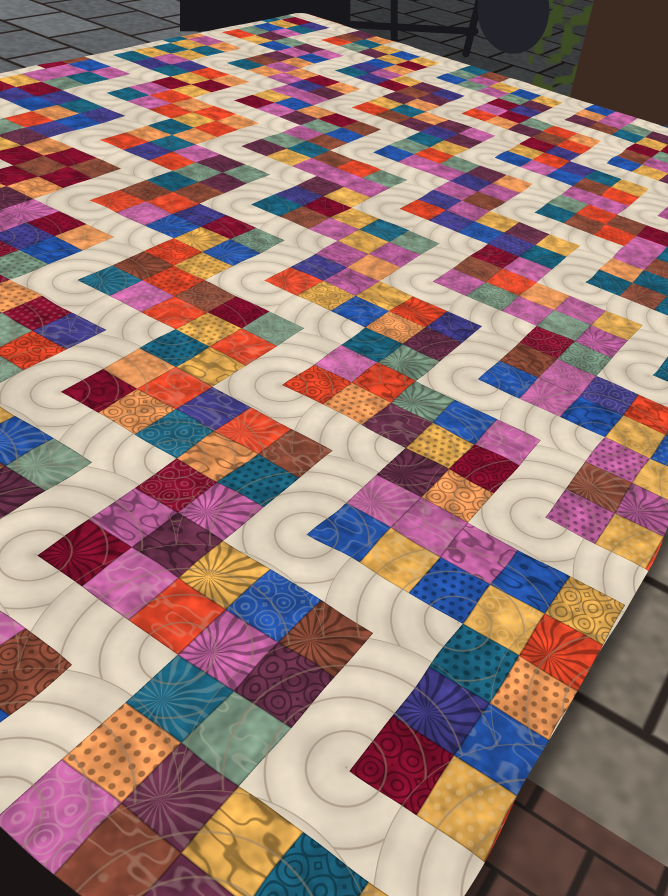
Give the GLSL for this pattern, as a WebGL 2 fragment shader.

```glsl
#version 300 es
precision highp float;
// Zigzag patchwork quilt of batik squares and cream strips, lying in perspective on a patio.

uniform vec2 u_resolution;
out vec4 fragColor;

// Columns map quilt axes (across, away, origin) to homogeneous canvas-height units.
const mat3 QUILT_TO_CANVAS = mat3(0.4405, 0.0742, 0.111,
                                  0.0585, 0.4195, 0.3165,
                                 -0.0065, 0.082, 1.0);
const vec2 QUILT_MIN = vec2(-18.4, -3.0);   // quilt edges, in patches
const vec2 QUILT_MAX = vec2(8.0, 30.0);
const float CORNER = 0.5;
const float BLOCK = 3.0;                    // patches per block side
const float SEAM = 0.025;
const float FAN_RADIUS = 2.1;               // stitched fans
const float FAN_RINGS = 4.0;
const float STITCH = 0.022;
const int SAMPLES = 3;                      // antialiasing grid side

const vec3 CREAM = vec3(0.86, 0.81, 0.73);
const vec3 THREAD = vec3(0.58, 0.50, 0.41);
const vec3 STONE = vec3(0.50, 0.46, 0.41);
const vec3 SLATE = vec3(0.40, 0.41, 0.42);
const vec3 BRICK = vec3(0.35, 0.25, 0.22);
const vec3 JOINT = vec3(0.17, 0.14, 0.13);
const vec3 IRON = vec3(0.09, 0.09, 0.11);
const vec3 WOOD = vec3(0.24, 0.17, 0.13);
const vec3 LEAF = vec3(0.24, 0.30, 0.14);
// Even and odd entries go to alternating patches, so neighbours always differ.
const vec3 BATIK[12] = vec3[12](
    vec3(0.49, 0.06, 0.17), vec3(0.88, 0.57, 0.34),
    vec3(0.14, 0.31, 0.62), vec3(0.74, 0.38, 0.61),
    vec3(0.86, 0.27, 0.16), vec3(0.46, 0.56, 0.48),
    vec3(0.38, 0.18, 0.27), vec3(0.85, 0.64, 0.31),
    vec3(0.11, 0.37, 0.47), vec3(0.52, 0.28, 0.21),
    vec3(0.70, 0.36, 0.58), vec3(0.25, 0.23, 0.50));

float hash(vec2 p) { return fract(sin(dot(p, vec2(127.1, 311.7))) * 43758.5); }

float noise(vec2 p) {
    vec2 i = floor(p), f = fract(p);
    f = f * f * (3.0 - 2.0 * f);
    return mix(mix(hash(i), hash(i + vec2(1, 0)), f.x),
               mix(hash(i + vec2(0, 1)), hash(i + vec2(1, 1)), f.x), f.y);
}

float segment(vec2 p, vec2 a, vec2 b) {
    vec2 d = b - a;
    return length(p - a - d * clamp(dot(p - a, d) / dot(d, d), 0.0, 1.0));
}

float box(vec2 p, vec2 halfSize) {
    vec2 d = abs(p) - halfSize;
    return length(max(d, 0.0)) + min(max(d.x, d.y), 0.0);
}

// Distance from the nearest grid line of a unit grid
float gridLine(vec2 p) {
    vec2 d = 0.5 - abs(fract(p) - 0.5);
    return min(d.x, d.y);
}

// Printed figure of one patch: dots, scrolls, sunburst or veins
float motif(vec2 p, vec2 cell) {
    float kind = 4.0 * hash(cell + 17.0);
    vec2 f = p - cell;
    if (kind < 0.8) {
        vec2 g = f * 6.0 + vec2(0.5 * mod(floor(f.y * 6.0), 2.0), 0.0);
        return 1.0 - smoothstep(0.2, 0.32, length(fract(g) - 0.5));
    }
    if (kind < 1.7)
        return smoothstep(0.3, 0.9, sin(26.0 * length(fract(f * 2.5) - 0.5) + 5.0 * noise(p * 5.0)));
    if (kind < 2.6) {
        vec2 ray = f - vec2(0.35, 0.3);
        return smoothstep(0.2, 0.8, sin(18.0 * atan(ray.y, ray.x) + 4.0 * noise(p * 4.0)));
    }
    return 1.0 - smoothstep(0.03, 0.12, abs(noise(p * vec2(4.0, 7.0)) - 0.5));
}

// Cream strip on one side of each block; the side turns from block to block
bool isCream(vec2 p) {
    vec2 q = (p + vec2(0, 1)) / BLOCK;
    vec2 id = floor(q), local = fract(q) * BLOCK;
    return mod(id.x + id.y, 2.0) < 0.5 ? local.y < 1.0 : local.x >= 2.0;
}

// Distance along the rings of overlapping fans, in ring widths
float fanRings(vec2 p) {
    vec2 q = vec2(p.x + p.y, p.y - p.x) * 0.7071 / FAN_RADIUS;
    for (int i = -1; i <= 1; i++) {
        float row = floor(q.y) + float(i);
        float shift = mod(row, 2.0);
        vec2 centre = vec2(2.0 * floor((q.x - shift) * 0.5 + 0.5) + shift, row);
        float d = length(q - centre);
        if (d < 1.0) return d * FAN_RINGS;
    }
    return 0.0;
}

vec3 quilt(vec2 p, float detail) {
    vec2 warped = p + 0.07 * (vec2(noise(p * 1.3), noise(p * 1.3 + 40.0)) - 0.5);
    vec2 cell = floor(warped);
    float mottle = noise(p * 4.0) * 0.6 + noise(p * 11.0) * 0.4;
    vec3 color = CREAM * (0.97 + 0.06 * mottle);
    if (!isCream(warped)) {
        int index = 2 * int(6.0 * hash(cell)) + int(mod(cell.x + cell.y, 2.0));
        vec3 dye = BATIK[index];
        vec3 accent = hash(cell + 5.0) < 0.6 ? mix(dye, CREAM, 0.4) : dye * 0.45;
        color = mix(dye * (0.75 + 0.5 * mottle), accent, 0.6 * detail * motif(warped, cell));
        color *= 1.0 - 0.35 * detail * (1.0 - smoothstep(0.0, SEAM, gridLine(warped)));
    }
    // Stitched rings, padding and soft creases
    float ring = fanRings(p);
    float toStitch = (0.5 - abs(fract(ring) - 0.5)) * FAN_RADIUS / FAN_RINGS;
    color *= 0.94 + 0.09 * smoothstep(0.0, 0.2, toStitch) + 0.1 * (noise(p * vec2(1.1, 1.8)) - 0.5);
    return mix(color, THREAD, 0.55 * (0.3 + 0.7 * detail) * (1.0 - smoothstep(0.3 * STITCH, STITCH, toStitch)));
}

vec3 patio(vec2 p, vec2 uv) {
    bool bricks = p.y < 1.3;
    vec2 g = bricks ? p * vec2(0.55, 1.1) : p / vec2(2.6, 2.9);
    g.x += 0.5 * mod(floor(g.y), 2.0);
    vec3 color = bricks ? BRICK : mix(STONE, SLATE, smoothstep(0.75, 0.9, uv.y));
    color *= 0.8 + 0.2 * hash(floor(g)) + 0.2 * noise(p * 6.0);
    color = mix(JOINT, color, smoothstep(0.015, 0.045, gridLine(g)));
    color *= mix(0.5, 1.0, smoothstep(0.0, 0.35, p.x - QUILT_MAX.x + step(0.8, uv.y) * 40.0));
    if (p.y < QUILT_MIN.y) color = JOINT * 0.6;
    // Shaded furniture beyond the far edge
    if (uv.y > 0.8) {
        color *= mix(1.0, 0.55, smoothstep(0.2, 0.4, uv.x));
        color = mix(color, LEAF, smoothstep(0.45, 0.7, noise(uv * 90.0)) * step(0.59, uv.x));
        float iron = min(box(uv - vec2(0.296, 0.99), vec2(0.095, 0.025)),
                     min(segment(uv, vec2(0.35, 0.975), vec2(0.53, 0.965)),
                     min(segment(uv, vec2(0.44, 1.0), vec2(0.44, 0.945)),
                         segment(uv, vec2(0.535, 1.0), vec2(0.52, 0.94)))) - 0.004);
        if (iron < 0.0) color = IRON;
        if (length((uv - vec2(0.573, 0.99)) * vec2(1.0, 0.8)) < 0.04) color = IRON * 1.5;
        if (uv.x > 0.633 + 0.25 * (uv.y - 0.88) && uv.y > 0.86) color = WOOD;
    }
    return color;
}

vec3 scene(vec2 uv) {
    vec3 h = inverse(QUILT_TO_CANVAS) * vec3(uv, 1.0);
    vec2 axes = h.xy / h.z;
    vec2 p = BLOCK * vec2(1.0 + axes.x - axes.y, axes.x + axes.y - 1.0);
    float detail = 1.0 - smoothstep(1.3, 3.2, 1.0 / h.z);
    vec2 halfSize = 0.5 * (QUILT_MAX - QUILT_MIN);
    float edge = box(p - QUILT_MIN - halfSize, halfSize - CORNER) - CORNER;
    edge += 0.15 * (noise(p * 0.8) - 0.5);
    return edge < 0.0 ? quilt(p, detail) : patio(p, uv);
}

void main() {
    vec3 sum = vec3(0.0);
    for (int i = 0; i < SAMPLES * SAMPLES; i++) {
        vec2 jitter = (vec2(i % SAMPLES, i / SAMPLES) + 0.5) / float(SAMPLES) - 0.5;
        sum += scene((gl_FragCoord.xy + jitter) / u_resolution.y);
    }
    fragColor = vec4(sum / float(SAMPLES * SAMPLES), 1.0);
}
```
